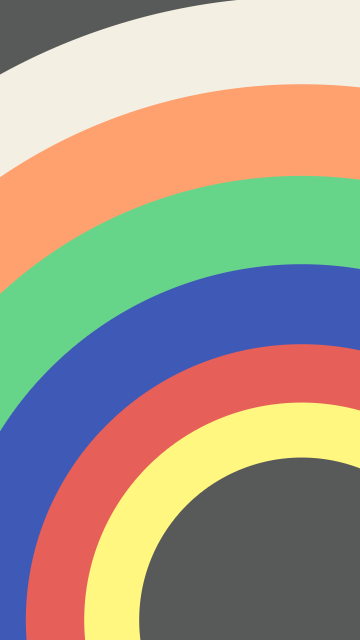
Give the GLSL for this background, as a WebGL 2 fragment shader.

```glsl
#version 300 es
precision highp float;
// Flat retro rainbow: thick concentric bands around a low right-hand centre.

#define CENTRE vec2(0.838, 0.0312)  // fraction of width, fraction of height
#define EDGE_PIXELS 1.0             // width of the smoothed edge
#define GREY   vec3(0.345, 0.353, 0.349)
#define YELLOW vec3(1.000, 0.967, 0.498)
#define RED    vec3(0.902, 0.373, 0.345)
#define BLUE   vec3(0.247, 0.353, 0.714)
#define GREEN  vec3(0.404, 0.837, 0.537)
#define ORANGE vec3(1.000, 0.627, 0.437)
#define CREAM  vec3(0.953, 0.941, 0.890)

uniform vec2 u_resolution;
out vec4 fragColor;

const int BANDS = 7;

// Outer radius of each disc, in canvas heights, from the inside out.
const float outerRadius[BANDS] = float[](
  0.2539, 0.3398, 0.4310, 0.5560, 0.6940, 0.8372, 0.9740);

const vec3 bandColour[BANDS] = vec3[](
  GREY, YELLOW, RED, BLUE, GREEN, ORANGE, CREAM);

// Coverage of a disc: 1 inside, 0 outside, with a soft rim.
float discCoverage(float dist, float radius, float edge) {
  return clamp(0.5 + (radius - dist) / edge, 0.0, 1.0);
}

void main() {
  // Square units with the canvas height as 1.
  vec2 position = gl_FragCoord.xy / u_resolution.y;
  vec2 centre = CENTRE * vec2(u_resolution.x / u_resolution.y, 1.0);
  float dist = length(position - centre);
  float edge = EDGE_PIXELS / u_resolution.y;

  // Stack the discs from the largest to the smallest.
  vec3 colour = GREY;
  for (int i = BANDS - 1; i >= 0; i--) {
    colour = mix(colour, bandColour[i], discCoverage(dist, outerRadius[i], edge));
  }
  fragColor = vec4(colour, 1.0);
}
```
